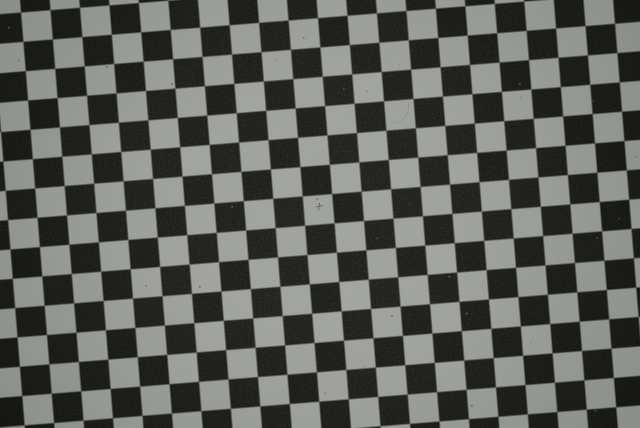
Reproduce this pattern procedurally as a WebGL 2 fragment shader.

```glsl
#version 300 es
precision highp float;

uniform vec2 u_resolution;
out vec4 fragColor;

vec2 hash2(vec2 p) {
  vec3 a = fract(p.xyx * vec3(0.1031, 0.1030, 0.0973));
  a += dot(a, a.yzx + 33.33);
  return fract((a.xx + a.yz) * a.zy);
}

// Cellular noise: distance to the nearest point, and that point's random id
vec2 cellular(vec2 p) {
  vec2 cell = floor(p), nearest = vec2(9.0, 0.0);
  for (int y = -1; y <= 1; y++) {
    for (int x = -1; x <= 1; x++) {
      vec2 c = cell + vec2(x, y);
      float d = length(c + hash2(c + 70.0) - p);
      if (d < nearest.x) nearest = vec2(d, hash2(c + 191.0).x);
    }
  }
  return nearest;
}

float segment(vec2 p, vec2 a, vec2 b) {
  vec2 ab = b - a;
  return length(p - a - ab * clamp(dot(p - a, ab) / dot(ab, ab), 0.0, 1.0));
}

float stroke(float d, float halfWidth, float px) {
  return 1.0 - smoothstep(halfWidth - px * 0.6, halfWidth + px * 0.6, d);
}

void main() {
  float px = 1.0 / u_resolution.y;
  vec2 p = (gl_FragCoord.xy - 0.5 * u_resolution) * px;

  // Tilted board; one unit of q is one square, with a dark square at q = 0
  float c = cos(0.0803), s = sin(0.0803);
  vec2 q = mat2(c, -s, s, c) * (p - vec2(-0.072, 0.004)) * vec2(14.48, 14.55);
  vec2 id = floor(q + 0.5);
  vec2 edge = abs(mod(q, 2.0) - 1.0) - 0.5;
  float soft = 0.02 + 10.0 * px;
  vec2 side = smoothstep(-soft, soft, edge) * 2.0 - 1.0;
  float dark = 0.5 + 0.5 * side.x * side.y;

  // Paper and ink fade toward the corners
  float fade = smoothstep(0.2, 1.1, length(p));
  vec3 paper = mix(vec3(0.634, 0.645, 0.624), vec3(0.53, 0.55, 0.53), fade);
  vec3 ink = mix(vec3(0.138, 0.145, 0.128), vec3(0.085, 0.085, 0.075), fade);

  // Fine grain, stronger in the ink, and a slight shift per square
  float grain = cellular(p * 210.0).x - 0.45;
  ink += grain * 0.06 * (1.0 - 0.6 * fade);
  paper += grain * 0.012;
  float shift = hash2(id + 40.0).x - 0.5;
  vec3 color = mix(paper + shift * 0.012, ink + shift * 0.012, dark);

  // Sparse tan dust
  vec2 dust = cellular(p * 22.0 + 5.0);
  float speck = stroke(dust.x / 22.0, 0.001 + 0.05 * max(dust.y - 0.965, 0.0), px);
  color = mix(color, vec3(0.43, 0.39, 0.27), speck * step(0.965, dust.y) * 0.7);

  // Small pen cross on a light square
  vec2 k = p - vec2(-0.002, 0.0175);
  float pen = min(segment(k, vec2(-0.007, -0.001), vec2(0.007, 0.002)),
                  segment(k, vec2(-0.001, -0.008), vec2(0.001, 0.007)));
  color = mix(color, vec3(0.25, 0.25, 0.38), stroke(pen, 0.001, px) * 0.75);

  // Curved hair scratch
  vec2 h = p - vec2(0.168, 0.251);
  float hair = stroke(abs(length(h) - 0.039), 0.0006, px);
  hair *= smoothstep(0.0, 0.012, h.x) * smoothstep(0.02, 0.005, h.y);
  color = mix(color, vec3(0.44, 0.45, 0.43), hair * 0.5);

  // Broken scuff on a dark square
  vec2 b = p - vec2(0.053, 0.147);
  float scuff = stroke(abs(b.y + 0.001 * sin(b.x * 400.0)), 0.001, px);
  scuff *= smoothstep(0.024, 0.02, abs(b.x)) * smoothstep(-0.1, 0.7, sin(b.x * 900.0));
  color = mix(color, vec3(0.36, 0.36, 0.34), scuff * 0.6);

  fragColor = vec4(color, 1.0);
}
```
